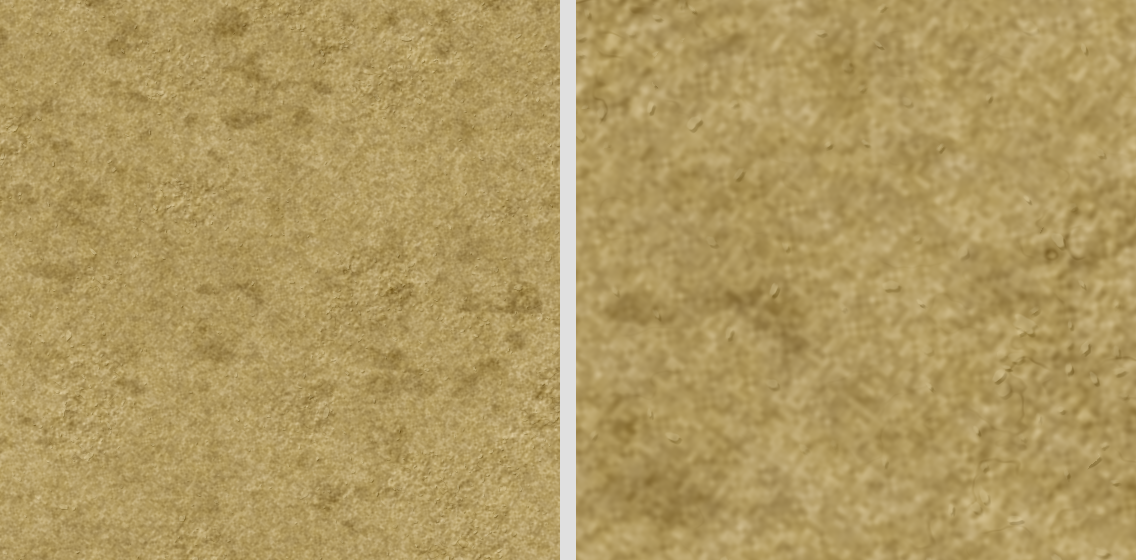
Left, the full canvas; right, a detail of the centre.
Reproduce this texture procedurally as a WebGL 2 fragment shader.

```glsl
#version 300 es
precision highp float;
// Dry sandy ground: mottled ochre soil with fine grain, small dark stains, crumbly patches and pale chips.

uniform vec2 u_resolution;
out vec4 fragColor;

const vec3 SOIL = vec3(0.704, 0.613, 0.386);
const vec3 TONE_TINT = vec3(1.0, 1.06, 1.03);   // how each channel follows the tone
const vec3 PALE_TINT = vec3(0.0, 0.06, 0.40);   // extra greyness of lighter soil
const vec3 CHIP_COLOR = vec3(0.81, 0.74, 0.55);
const float CLOUD_AMOUNT = 0.065;
const float MOTTLE_AMOUNT = 0.085;
const float GRAIN_AMOUNT = 0.105;
const float STAIN_AMOUNT = 0.075;
const float CRACK_AMOUNT = 0.05;
const float RELIEF_SMOOTH = 0.13;
const float RELIEF_ROUGH = 0.30;
const float HUE_AMOUNT = 0.05;
const float CHIP_SOFTNESS = 0.0013;
const vec2 TO_LIGHT = vec2(-0.0016, 0.0022);
const mat2 OCTAVE_TURN = mat2(0.8, 0.6, -0.6, 0.8);

// Integer hash of a cell, three values in 0..1
vec3 hash3(vec2 cell, uint seed) {
    uvec3 v = uvec3(uvec2(ivec2(cell)), seed) * 1664525u + 1013904223u;
    v.x += v.y * v.z; v.y += v.z * v.x; v.z += v.x * v.y;
    v ^= v >> 16u;
    v.x += v.y * v.z; v.y += v.z * v.x; v.z += v.x * v.y;
    return vec3(v >> 8u) / 16777216.0;
}

float valueNoise(vec2 p, uint seed) {
    vec2 i = floor(p), f = fract(p);
    f = f * f * (3.0 - 2.0 * f);
    float low = mix(hash3(i, seed).x, hash3(i + vec2(1, 0), seed).x, f.x);
    float high = mix(hash3(i + vec2(0, 1), seed).x, hash3(i + vec2(1, 1), seed).x, f.x);
    return mix(low, high, f.y);
}

float fbm(vec2 p, int octaves, uint seed) {
    float sum = 0.0, weight = 0.5, total = 0.0;
    for (int i = 0; i < octaves; i++) {
        sum += weight * valueNoise(p, seed + uint(i));
        total += weight;
        weight *= 0.5;
        p = OCTAVE_TURN * p * 2.03 + 17.3;
    }
    return sum / total;
}

// Scattered angular chips: x = lit face, y = shadow on the side away from light
vec2 chips(vec2 p, float cells, float density, float softness, uint seed) {
    vec2 home = floor(p * cells), cover = vec2(0.0);
    for (int y = -1; y <= 1; y++)
    for (int x = -1; x <= 1; x++) {
        vec2 cell = home + vec2(x, y);
        vec3 place = hash3(cell, seed), form = hash3(cell, seed + 1u);
        if (place.z > density) continue;
        float angle = 6.2832 * form.x;
        float radius = mix(0.15, 0.34, form.y * form.y) / cells;
        mat2 turn = mat2(cos(angle), sin(angle), -sin(angle), cos(angle));
        vec2 offset = p - (cell + place.xy) / cells;
        for (int part = 0; part < 2; part++) {
            vec2 q = turn * (offset + float(part) * TO_LIGHT * 0.9);
            q.y *= mix(1.2, 2.2, form.z);
            float rim = 0.7 + 0.6 * valueNoise(q / radius * 1.3 + cell * 5.0, seed + 2u);
            float dist = length(q) - radius * rim;
            float inside = 1.0 - smoothstep(-softness, softness, dist);
            cover[part] = max(cover[part], inside * mix(0.4, 1.0, form.z));
        }
    }
    return vec2(cover.x, max(cover.y - cover.x, 0.0));
}

void main() {
    float side = min(u_resolution.x, u_resolution.y);
    vec2 p = gl_FragCoord.xy / side;
    float softness = max(CHIP_SOFTNESS, 0.6 / side);

    // Faint broad clouds and smaller mottles, slightly longer sideways
    float tone = CLOUD_AMOUNT * (fbm(p * vec2(4.0, 5.5), 3, 11u) - 0.5);
    tone += MOTTLE_AMOUNT * (fbm(p * vec2(28.0, 36.0), 4, 23u) - 0.5);

    // Fine grain at two sizes
    tone += 0.7 * GRAIN_AMOUNT * (valueNoise(p * 135.0, 31u) - 0.5);
    tone += GRAIN_AMOUNT * (valueNoise(OCTAVE_TURN * p * 270.0, 37u) - 0.5);

    // Small dark stains gathered in loose groups
    float stainGroup = smoothstep(0.35, 0.70, fbm(p * vec2(5.0, 7.0), 3, 43u));
    float stain = smoothstep(0.54, 0.74, fbm(p * vec2(24.0, 33.0), 4, 41u));
    tone -= STAIN_AMOUNT * stain * (0.25 + stainGroup);

    // Crumbly patches with stronger relief and short cracks
    float rough = smoothstep(0.48, 0.68, fbm(p * vec2(6.0, 8.0), 4, 53u));
    float slope = fbm(p * 105.0, 2, 61u) - fbm((p + TO_LIGHT) * 105.0, 2, 61u);
    tone += mix(RELIEF_SMOOTH, RELIEF_ROUGH, rough) * slope;
    float crackLine = abs(fbm(p * vec2(36.0, 50.0), 3, 71u) - 0.5);
    float crackGate = smoothstep(0.5, 0.75, valueNoise(p * 48.0, 79u));
    tone -= CRACK_AMOUNT * (0.3 + rough) * crackGate * (1.0 - smoothstep(0.0, 0.05, crackLine));

    // Small drift between warm and greyish soil
    float hue = HUE_AMOUNT * (fbm(p * 60.0, 3, 83u) - 0.5);
    vec3 color = SOIL + tone * TONE_TINT + max(tone, 0.0) * PALE_TINT;
    color += hue * vec3(-0.1, 0.05, 1.0);

    // Pale chips, denser where the ground is rough
    vec2 small = chips(p, 75.0, 0.06 + 0.34 * rough, softness, 101u);
    vec2 large = chips(p, 32.0, 0.015 + 0.14 * rough, softness, 211u);
    color -= 0.12 * max(small.y, large.y);
    color = mix(color, CHIP_COLOR + tone * 0.6, max(0.50 * small.x, 0.62 * large.x));

    fragColor = vec4(clamp(color, 0.0, 1.0), 1.0);
}
```
